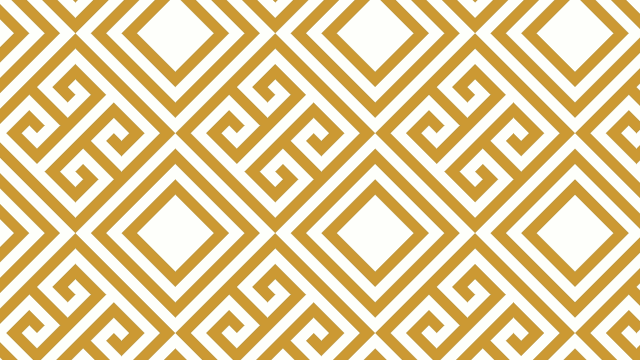
This pattern is drawn by a WebGL 1 fragment shader. Its source:

```glsl
precision highp float;
// Gold and white lattice: diamonds holding a four-spiral key alternate with
// concentric diamonds. The plane is turned 45 degrees into a checkerboard of
// square cells, 13 band widths wide, and each motif is a distance field.

uniform vec2 u_resolution;

// Distance to an upright rectangle, measured along its axes.
float bar(vec2 p, vec2 center, vec2 halfSize) {
  vec2 d = abs(p - center) - halfSize;
  return max(d.x, d.y);
}

// Key motif in one folded quadrant; mirroring yields all four spirals.
float keyMotif(vec2 p, float radius) {
  float d = abs(radius - 6.0) - 0.5;                       // cell border
  d = min(d, bar(p, vec2(3.5, 0.0), vec2(3.0, 0.5)));      // stem to border
  d = min(d, bar(p, vec2(1.0, 0.0), vec2(0.5, 4.5)));      // long arm
  d = min(d, bar(p, vec2(2.5, 4.0), vec2(2.0, 0.5)));      // spiral side
  d = min(d, bar(p, vec2(4.0, 3.0), vec2(0.5, 1.5)));      // spiral outer edge
  return min(d, bar(p, vec2(3.5, 2.0), vec2(1.0, 0.5)));   // spiral tip
}

// Two nested rings; the last term meets the border of the adjoining cells.
float ringMotif(float radius) {
  float rings = abs(abs(radius - 4.0) - 1.0) - 0.5;
  return min(rings, 6.5 - radius);
}

void main() {
  // Canvas heights to band widths, then onto the diagonals.
  float band = 0.0427;
  vec2 p = (gl_FragCoord.xy / u_resolution.y - vec2(0.2095, 0.630)) / band;
  vec2 q = vec2(p.x - p.y, p.x + p.y);

  // Checkerboard cell and position folded into one quadrant.
  vec2 cell = floor(q / 13.0 + 0.5);
  vec2 local = abs(q - 13.0 * cell);
  float radius = max(local.x, local.y);
  float isRing = mod(cell.x + cell.y, 2.0);
  float d = isRing < 0.5 ? keyMotif(local, radius) : ringMotif(radius);

  // Gold with a slightly duller rim, smoothed over one pixel.
  float pixel = 1.4142 / (band * u_resolution.y);
  float coverage = clamp(0.5 - d / pixel, 0.0, 1.0);
  vec3 white = vec3(0.995, 1.0, 0.985);
  vec3 gold = mix(vec3(0.75, 0.60, 0.25), vec3(0.80, 0.60, 0.20),
                  smoothstep(0.04, 0.13, -d));
  gl_FragColor = vec4(mix(white, gold, coverage), 1.0);
}
```
